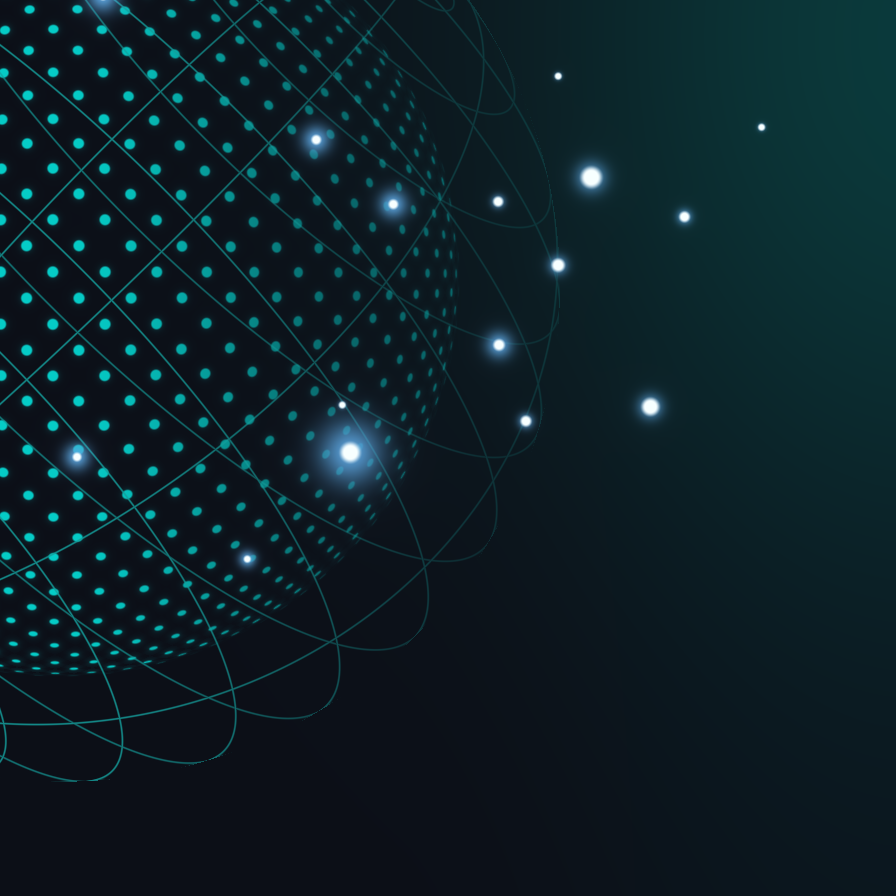
This background is drawn by a three.js fragment shader. Its source:

```glsl
// Dotted globe inside a tilted wire sphere, with glowing lights on a dark teal night.
varying vec2 vUv;

#define DOT_CENTER vec2(0.068, 0.690)
#define DOT_GLOBE_RADIUS 0.446
#define DOT_SPACING 0.0586
#define DOT_RADIUS 0.0061
#define WIRE_CENTER vec2(0.0716, 0.681)
#define WIRE_RADIUS 0.5534
#define WIRE_TILT 0.28
#define RING_STEP 0.2356
#define LINE_WIDTH 0.0019
#define EDGE 0.0013

const vec3 NIGHT = vec3(0.047, 0.058, 0.090);
const vec3 TEAL_HAZE = vec3(0.045, 0.205, 0.210);
const vec3 DOT_BRIGHT = vec3(0.02, 0.80, 0.78);
const vec3 DOT_DIM = vec3(0.03, 0.40, 0.41);
const vec3 WIRE_COLOR = vec3(0.08, 0.62, 0.61);
const vec3 HALO_COLOR = vec3(0.36, 0.65, 0.88);

vec3 background(vec2 uv) {
  float corner = length((uv - vec2(1.05, 0.96)) * vec2(1.0, 0.85));
  vec3 color = mix(NIGHT, TEAL_HAZE, exp(-corner * corner * 4.2));
  float rightSide = smoothstep(0.45, 1.0, uv.x);
  return color + vec3(-0.004, 0.022, 0.022) * rightSide;
}

// Staggered flat dots wrapped radially over a hemisphere: x is cover, y is glow.
vec2 globeDots(vec2 uv) {
  vec2 p = (uv - DOT_CENTER) / DOT_GLOBE_RADIUS;
  float r = max(length(p), 0.0001);
  if (r >= 1.0) return vec2(0.0);
  vec2 radial = p / r;
  float angle = asin(r);
  vec2 flatPos = radial * angle * DOT_GLOBE_RADIUS - vec2(0.0495, 0.0065);

  // Diagonal lattice, then back to the axes of the canvas
  vec2 cell = vec2(flatPos.x + flatPos.y, flatPos.x - flatPos.y) / DOT_SPACING;
  cell -= floor(cell + 0.5);
  vec2 offset = vec2(cell.x + cell.y, cell.x - cell.y) * 0.5 * DOT_SPACING;

  // Convert the wrapped distance to a distance on the canvas
  float d = length(offset);
  vec2 dir = offset / max(d, 0.00001);
  float along = dot(dir, radial);
  float across = dot(dir, vec2(-radial.y, radial.x));
  float stretch = length(vec2(along / sqrt(1.0 - r * r + 0.0004), across * angle / r));
  float edgeDist = (d - DOT_RADIUS) / stretch;
  float rim = 1.0 - smoothstep(0.985, 1.0, r);
  float cover = 1.0 - smoothstep(-EDGE, EDGE, edgeDist);
  float glow = exp(-max(edgeDist, 0.0) * 380.0);
  return vec2(cover, glow) * rim;
}

// Canvas distance to the circle cut from the unit sphere by a plane.
float circleLine(vec3 p, vec3 normal, float height) {
  vec2 slope = normal.xy - normal.z * p.xy / p.z;
  float d = abs(dot(normal, p) - height) * WIRE_RADIUS / max(length(slope), 0.001);
  return 1.0 - smoothstep(0.0, LINE_WIDTH, d);
}

float ring(vec3 p, vec3 axis) {
  float latitude = asin(clamp(dot(p, axis), -1.0, 1.0));
  float nearest = floor(latitude / RING_STEP + 0.5) * RING_STEP;
  return circleLine(p, axis, sin(nearest));
}

float wireSphere(vec2 uv) {
  vec2 q = (uv - WIRE_CENTER) / WIRE_RADIUS;
  float r2 = dot(q, q);
  if (r2 >= 1.0) return 0.0;
  vec3 front = vec3(q, max(sqrt(1.0 - r2), 0.02));
  vec3 back = front * vec3(1.0, 1.0, -1.0);

  // Axis leans to the upper right, away from the viewer
  float lean = sqrt(1.0 - WIRE_TILT * WIRE_TILT) * 0.7071;
  vec3 axis = vec3(lean, lean, -WIRE_TILT);
  vec3 side = vec3(0.7071, -0.7071, 0.0);
  vec3 facing = cross(side, axis);
  facing *= sign(facing.z);

  float lines = max(ring(front, axis), 0.8 * ring(back, axis));
  // Meridians spread apart toward the lower right
  for (int i = 0; i < 4; i++) {
    float turn = radians(-27.1 + 19.0 * pow(1.7, float(i)));
    vec3 normal = side * cos(turn) - facing * sin(turn);
    lines = max(lines, circleLine(front, normal, 0.0));
  }
  return lines;
}

// A white core inside a soft blue halo.
vec3 light(vec3 color, vec2 uv, vec2 place, float core, float halo) {
  float d = length(uv - place);
  float glow = 0.85 * exp(-d * d / (halo * halo)) + 0.12 * exp(-d / halo);
  color = mix(color, HALO_COLOR, min(glow, 1.0));
  return mix(color, vec3(0.97, 1.0, 1.0), 1.0 - smoothstep(core * 0.6, core * 1.15 + EDGE, d));
}

void main() {
  vec2 uv = vUv;
  vec3 color = background(uv);

  // Globe and wires fade to the right
  vec2 dots = globeDots(uv);
  vec3 dotColor = mix(DOT_BRIGHT, DOT_DIM, smoothstep(0.06, 0.42, uv.x));
  color += dotColor * dots.y * 0.14;
  color = mix(color, dotColor, dots.x);
  float wireFade = mix(0.85, 0.20, smoothstep(0.08, 0.60, uv.x));
  color = mix(color, WIRE_COLOR, wireSphere(uv) * wireFade);

  // Hazy lights on the globe
  color = light(color, uv, vec2(0.391, 0.495), 0.0110, 0.034);
  color = light(color, uv, vec2(0.353, 0.844), 0.0050, 0.015);
  color = light(color, uv, vec2(0.439, 0.772), 0.0050, 0.015);
  color = light(color, uv, vec2(0.086, 0.490), 0.0045, 0.014);
  color = light(color, uv, vec2(0.557, 0.615), 0.0060, 0.014);
  color = light(color, uv, vec2(0.276, 0.376), 0.0035, 0.009);
  color = light(color, uv, vec2(0.115, 1.004), 0.0040, 0.017);

  // Crisp lights drifting off to the right
  color = light(color, uv, vec2(0.660, 0.802), 0.0115, 0.016);
  color = light(color, uv, vec2(0.726, 0.546), 0.0095, 0.013);
  color = light(color, uv, vec2(0.623, 0.704), 0.0070, 0.010);
  color = light(color, uv, vec2(0.764, 0.758), 0.0055, 0.008);
  color = light(color, uv, vec2(0.556, 0.775), 0.0052, 0.007);
  color = light(color, uv, vec2(0.587, 0.530), 0.0056, 0.008);
  color = light(color, uv, vec2(0.623, 0.915), 0.0034, 0.004);
  color = light(color, uv, vec2(0.850, 0.858), 0.0034, 0.004);
  color = light(color, uv, vec2(0.382, 0.548), 0.0034, 0.004);

  gl_FragColor = vec4(color, 1.0);
}
```
